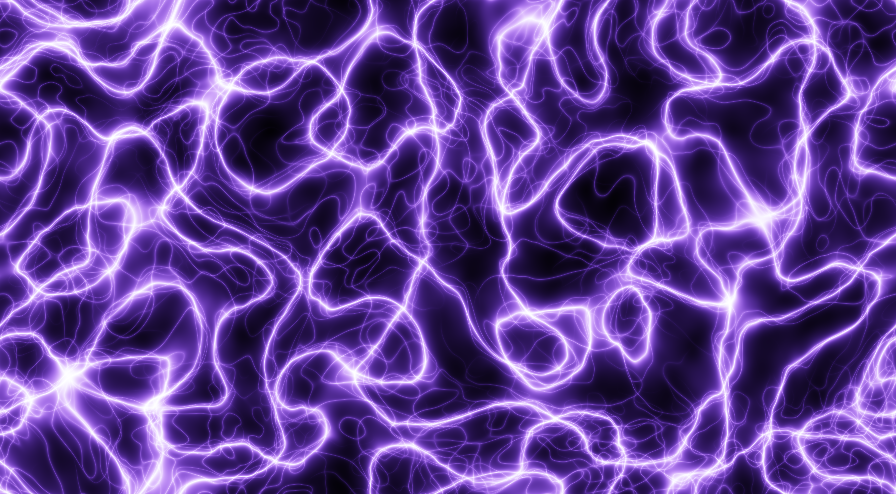
A WebGL 2 fragment shader for this texture:

```glsl
#version 300 es
precision highp float;
// Seamless web of glowing violet plasma filaments with fine side threads on black.

#define ARC_WIDTH 0.0096     // glow of the main arcs, in canvas heights
#define ARC_SOFTNESS 0.002   // rounding of the arc cores
#define ARC_FALLOFF 1.15     // steepness of the arc glow
#define THREAD_WIDTH 0.0022  // glow of the fine threads
#define THREAD_SOFTNESS 0.0014
#define THREAD_FALLOFF 1.45
#define BEND 0.09            // large scale bending
#define WIGGLE 0.012         // small scale bending
#define FRAY 0.06            // how far loose strands leave their arc
#define BLACK_LEVEL 0.1      // energy removed from the dark gaps
#define TINT vec3(0.46, 0.2, 1.05)
#define HOT_TINT vec3(0.0, 0.025, 0.0)

uniform vec2 u_resolution;
out vec4 fragColor;

float hash(vec2 p, float seed) {
  return fract(sin(dot(p, vec2(127.1, 311.7)) + seed * 74.7) * 43758.5453);
}

// Slope of one lattice corner, wrapped at the period
float corner(vec2 cell, vec2 offset, vec2 period, float seed) {
  float angle = 6.2831853 * hash(mod(cell, period), seed);
  return dot(vec2(cos(angle), sin(angle)), offset);
}

// Gradient noise with a whole number of near-square cells per canvas
float noise(vec2 uv, float rows, float seed) {
  vec2 period = vec2(floor(rows * u_resolution.x / u_resolution.y + 0.5), rows);
  vec2 p = uv * period + seed * vec2(0.37, 0.71);
  vec2 i = floor(p);
  vec2 f = p - i;
  vec2 s = f * f * f * (f * (f * 6.0 - 15.0) + 10.0);
  vec2 e = vec2(1.0, 0.0);
  float low = mix(corner(i, f, period, seed),
                  corner(i + e.xy, f - e.xy, period, seed), s.x);
  float high = mix(corner(i + e.yx, f - e.yx, period, seed),
                   corner(i + e.xx, f - e.xx, period, seed), s.x);
  return mix(low, high, s.y);
}

// Distance-like value to the zero contour of a noise layer
float contour(vec2 uv, float rows, float seed) {
  return abs(noise(uv, rows, seed)) / rows;
}

float arc(vec2 uv, float rows, float seed) {
  return pow(ARC_WIDTH / (contour(uv, rows, seed) + ARC_SOFTNESS), ARC_FALLOFF);
}

float thread(vec2 uv, float rows, float seed) {
  return pow(THREAD_WIDTH / (contour(uv, rows, seed) + THREAD_SOFTNESS), THREAD_FALLOFF);
}

vec2 bend(vec2 uv, float rows, float seed, float amount) {
  vec2 shift = vec2(noise(uv, rows, seed), noise(uv, rows, seed + 1.0));
  return uv + amount * shift * vec2(u_resolution.y / u_resolution.x, 1.0);
}

void main() {
  vec2 uv = gl_FragCoord.xy / u_resolution;
  vec2 p = bend(uv, 4.0, 11.0, BEND);
  p = bend(p, 14.0, 23.0, WIGGLE);
  p = bend(p, 33.0, 27.0, WIGGLE * 0.35);

  // Main arcs: two crossing networks with uneven brightness along the lines
  float arcs = arc(p, 4.0, 2.0) + arc(p, 5.0, 5.0);
  arcs *= 1.0 + 0.6 * noise(uv, 6.0, 33.0) + 0.6 * noise(uv, 17.0, 31.0);

  // Loose strands that wind around the arcs
  float threads = 0.0;
  for (int i = 0; i < 3; i++) {
    float k = float(i);
    vec2 q = bend(p, 8.0 + 3.0 * k, 61.0 + 5.0 * k, FRAY);
    threads += 0.6 * (thread(q, 4.0, 2.0) + thread(q, 5.0, 5.0));
  }

  // Free threads in patches
  float rows = 7.0;
  for (int i = 0; i < 4; i++) {
    float seed = 41.0 + 3.0 * float(i);
    float patches = smoothstep(-0.15, 0.3, noise(uv, 3.0, seed));
    threads += patches * thread(p, rows, seed + 1.0);
    rows = floor(rows * 1.42 + 0.5);
  }
  threads *= 0.35 + 0.7 * min(arcs, 1.5);

  // Exposure: violet that saturates to near white
  float energy = max(arcs + threads - BLACK_LEVEL, 0.0);
  vec3 color = 1.0 - exp(-energy * (TINT + HOT_TINT * energy));
  fragColor = vec4(color, 1.0);
}
```
